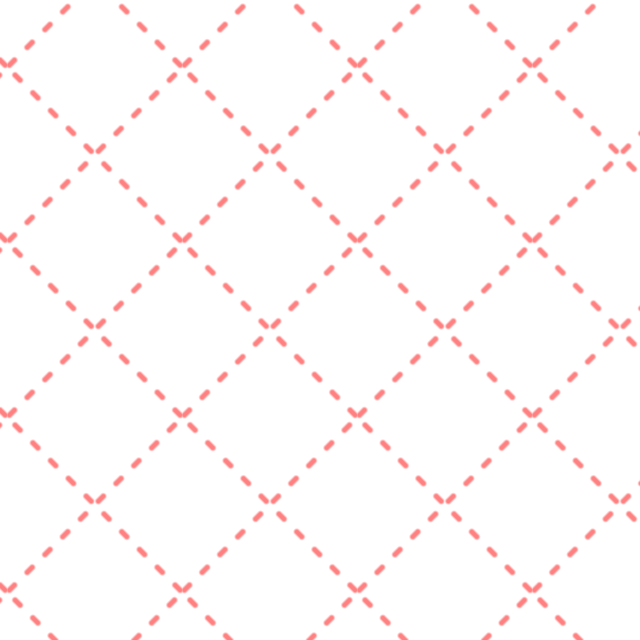
Write a WebGL 2 fragment shader that draws this pattern.

```glsl
#version 300 es
precision highp float;

uniform vec2 u_resolution;
out vec4 fragColor;

const vec3 PAPER = vec3(1.0);
const vec3 CORAL = vec3(1.0, 0.50, 0.50);

// Lattice placement, in canvas units
const float TILE_SIZE = 0.27344;
const vec2 CROSSING = vec2(0.2848, 0.8949);

// Dash measures, in tile units
const float DASH_COUNT = 10.0;
const float DASH_STEP = 0.1016;
const float FIRST_DASH = 0.059;
const float DASH_REACH = 0.0143;
const float DASH_RADIUS = 0.0152;
const float EDGE_SOFTNESS = 0.009;
const float SEAM = 0.014;

float capsuleDistance(vec2 p, vec2 halfAxis, float radius) {
    float along = clamp(dot(p, halfAxis) / dot(halfAxis, halfAxis), -1.0, 1.0);
    return length(p - along * halfAxis) - radius;
}

// Distance to the nearest dash; p.y runs downward from a crossing
float dashedLattice(vec2 p, float firstDash, float dashStep, float dashCount) {
    // Mirror each column about its crossing and restart dashes at each seam
    float x = abs(fract(p.x + 0.5) - 0.5);
    float y = fract(p.y - SEAM) + SEAM;

    float index = clamp(round((y - firstDash) / dashStep), 0.0, dashCount - 1.0);
    float dashY = firstDash + index * dashStep;
    float dashX = 0.5 - abs(dashY - 0.5);
    float slope = dashY < 0.5 ? 1.0 : -1.0;

    vec2 halfAxis = DASH_REACH * vec2(slope, 1.0);
    return capsuleDistance(vec2(x - dashX, y - dashY), halfAxis, DASH_RADIUS);
}

float softFill(float dist, float softness) {
    return 1.0 - smoothstep(-softness, softness, dist);
}

void main() {
    vec2 uv = gl_FragCoord.xy / u_resolution;
    vec2 p = (uv - CROSSING) / TILE_SIZE * vec2(1.0, -1.0);

    float pixel = 1.0 / (TILE_SIZE * min(u_resolution.x, u_resolution.y));
    float dist = dashedLattice(p, FIRST_DASH, DASH_STEP, DASH_COUNT);
    float ink = softFill(dist, max(EDGE_SOFTNESS, 0.7 * pixel));

    fragColor = vec4(mix(PAPER, CORAL, ink), 1.0);
}
```
